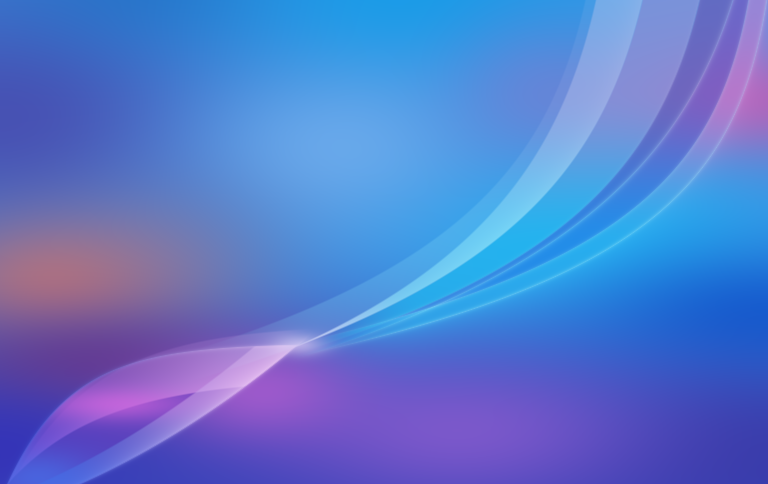
Give the GLSL for this background, as a Shadertoy shader.

```glsl
// Soft blue and violet backdrop crossed by translucent ribbons that twist at a bright node.

const float ASPECT = 1.59;
const vec2 NODE = vec2(0.39, 0.287);

// Blends an elliptical Gaussian glow over a colour.
vec3 glow(vec3 base, vec2 uv, vec2 centre, vec2 radius, vec3 tint, float strength) {
    vec2 q = (uv - centre) / radius;
    return mix(base, tint, strength * exp(-dot(q, q)));
}

// Signed distance to a curve that bends upward; positive on its right.
float sweep(vec2 uv, vec2 start, float reach, float rate) {
    float decay = reach * exp(-rate * (uv.y - start.y));
    float slope = rate * decay * ASPECT;
    return (uv.x - start.x - reach + decay) * ASPECT / sqrt(1.0 + slope * slope);
}

// Signed distance to a curve that levels off; positive above it.
float arch(vec2 uv, float startX, float height, float rate) {
    float decay = height * exp(-rate * (uv.x - startX));
    float slope = rate * decay / ASPECT;
    return (uv.y - height + decay) / sqrt(1.0 + slope * slope);
}

// Signed distance to a gently steepening diagonal; positive above it.
float diagonal(vec2 uv, float startX) {
    float s = uv.x - startX;
    float slope = (0.7 + 2.2 * s) / ASPECT;
    return (uv.y - 0.7 * s - 1.1 * s * s) / sqrt(1.0 + slope * slope);
}

// Smooth-edged region where both distances are positive.
float between(float a, float b) {
    float soft = 1.2 / iResolution.y;
    return smoothstep(-soft, soft, a) * smoothstep(-soft, soft, b);
}

float line(float d, float width) {
    return exp(-abs(d) / width);
}

vec3 backdrop(vec2 uv) {
    vec3 indigo = vec3(0.22, 0.26, 0.72), sky = vec3(0.23, 0.59, 0.90);
    vec3 c = mix(indigo, sky, smoothstep(0.12, 0.62, uv.y + 0.12 * uv.x));
    // Upper field
    c = glow(c, uv, vec2(0.02, 0.76), vec2(0.32, 0.30), vec3(0.28, 0.30, 0.69), 0.95);
    c = glow(c, uv, vec2(0.20, 1.03), vec2(0.20, 0.14), vec3(0.14, 0.42, 0.76), 0.75);
    c = glow(c, uv, vec2(0.55, 1.00), vec2(0.26, 0.20), vec3(0.08, 0.61, 0.91), 0.95);
    c = glow(c, uv, vec2(0.44, 0.69), vec2(0.20, 0.18), vec3(0.44, 0.68, 0.93), 0.85);
    c = glow(c, uv, vec2(0.70, 0.80), vec2(0.12, 0.16), vec3(0.42, 0.51, 0.84), 0.75);
    c = glow(c, uv, vec2(0.98, 0.79), vec2(0.17, 0.13), vec3(0.70, 0.38, 0.72), 0.95);
    // Right field
    c = glow(c, uv, vec2(0.80, 0.51), vec2(0.22, 0.15), vec3(0.13, 0.69, 0.94), 0.85);
    c = glow(c, uv, vec2(1.00, 0.35), vec2(0.25, 0.14), vec3(0.06, 0.33, 0.80), 0.85);
    c = glow(c, uv, vec2(0.98, 0.07), vec2(0.22, 0.17), vec3(0.21, 0.22, 0.65), 0.80);
    // Left field
    c = glow(c, uv, vec2(0.22, 0.47), vec2(0.15, 0.16), vec3(0.42, 0.48, 0.72), 0.70);
    c = glow(c, uv, vec2(0.07, 0.42), vec2(0.18, 0.14), vec3(0.71, 0.45, 0.49), 0.92);
    c = glow(c, uv, vec2(0.14, 0.25), vec2(0.22, 0.11), vec3(0.39, 0.21, 0.55), 0.85);
    c = glow(c, uv, vec2(0.00, 0.07), vec2(0.15, 0.11), vec3(0.20, 0.19, 0.72), 0.80);
    // Lower field
    c = glow(c, uv, vec2(0.60, 0.11), vec2(0.24, 0.15), vec3(0.51, 0.35, 0.80), 0.90);
    return glow(c, uv, vec2(0.34, 0.19), vec2(0.13, 0.10), vec3(0.66, 0.36, 0.81), 0.85);
}

// Ribbons fanning from the node to the upper right.
vec3 upperRibbons(vec3 c, vec2 uv) {
    float veil = sweep(uv, vec2(0.26, 0.28), 0.54, 3.7);
    float brightLeft = sweep(uv, NODE, 0.43, 3.2);
    float brightRight = sweep(uv, NODE, 0.49, 3.4);
    float foldLeft = sweep(uv, vec2(0.482, 0.322), 0.47, 3.6);
    float foldRight = sweep(uv, vec2(0.508, 0.328), 0.51, 3.1);
    float inner = sweep(uv, vec2(0.44, 0.31), 0.56, 4.5);
    float outer = sweep(uv, vec2(0.39, 0.265), 0.63, 4.6);
    float shown = smoothstep(0.37, 0.56, uv.x);
    float high = smoothstep(0.48, 0.82, uv.y);
    vec3 pale = mix(vec3(0.55, 0.90, 0.98), vec3(0.73, 0.77, 0.93), high);

    float veilMask = between(veil, -brightRight) * smoothstep(0.22, 0.42, uv.x);
    c = mix(c, pale, veilMask * mix(0.22, 0.12, high));
    c = mix(c, mix(vec3(0.13, 0.72, 0.94), vec3(0.56, 0.57, 0.84), high),
            0.75 * shown * between(brightRight, -foldLeft));
    c = mix(c, mix(vec3(0.16, 0.48, 0.88), vec3(0.41, 0.39, 0.74), high),
            0.85 * shown * between(foldLeft, -foldRight));
    c = mix(c, mix(vec3(0.13, 0.53, 0.91), vec3(0.46, 0.36, 0.76), high),
            0.80 * shown * between(foldRight, -inner));
    c = mix(c, mix(vec3(0.16, 0.70, 0.94), vec3(0.73, 0.50, 0.82), high),
            0.70 * shown * between(inner, -outer));

    // Bright ribbon, whitening towards the node
    vec3 nearNode = mix(vec3(0.90, 0.91, 1.0), pale, smoothstep(0.39, 0.54, uv.x));
    float sheen = 0.40 + 0.30 * line(brightRight, 0.035) * (1.0 - 0.5 * high);
    c = mix(c, nearNode, sheen * between(brightLeft, -brightRight));

    // Lit rims
    float rims = 0.35 * line(foldRight, 0.004) + 0.28 * line(inner, 0.003)
               + 0.15 * line(foldLeft, 0.003) + 0.50 * line(outer, 0.003);
    c = mix(c, pale, min(rims, 1.0) * shown);
    float halo = line(outer, 0.035) * between(outer, outer);
    return mix(c, mix(vec3(0.20, 0.74, 0.97), vec3(0.80, 0.50, 0.82), high), 0.45 * halo * shown);
}

// Twisted loop running from the node to the lower left corner.
vec3 lowerLoop(vec3 c, vec2 uv) {
    float veil = arch(uv, 0.015, 0.33, 9.0);
    float crest = arch(uv, 0.010, 0.29, 12.0);
    float hollow = arch(uv, 0.010, 0.22, 8.0);
    float keel = diagonal(uv, 0.104);
    float crease = diagonal(uv, 0.050);
    float shown = 1.0 - smoothstep(0.36, 0.41, uv.x);
    float along = smoothstep(0.02, 0.36, uv.x);
    vec3 pink = mix(vec3(0.60, 0.36, 0.88), vec3(0.90, 0.70, 0.93), along);
    vec3 edge = mix(vec3(0.30, 0.45, 0.92), vec3(0.95, 0.82, 0.97), along);

    c = mix(c, pink, 0.16 * shown * between(-veil, keel));
    c = mix(c, vec3(0.36, 0.24, 0.74), 0.65 * shown * between(-hollow, crease));
    float body = shown * between(-crest, keel);
    c = mix(c, pink, body * between(hollow, keel) * (0.28 + 0.32 * line(hollow, 0.04)));
    c = glow(c, uv, vec2(0.15, 0.165), vec2(0.10, 0.035), vec3(0.86, 0.40, 0.88), 0.65 * body);
    c = mix(c, edge, body * between(-crease, keel) * (0.28 + 0.35 * line(keel, 0.025)));
    c = glow(c, uv, vec2(0.05, 0.01), vec2(0.08, 0.06), vec3(0.27, 0.45, 0.92), 0.70 * body);
    float rims = 0.35 * line(crest, 0.003) + 0.45 * line(keel, 0.003) * between(uv.x - 0.09, 1.0);
    return mix(c, edge, rims * shown);
}

void mainImage(out vec4 fragColor, in vec2 fragCoord) {
    vec2 uv = fragCoord / iResolution.xy;
    vec3 c = lowerLoop(upperRibbons(backdrop(uv), uv), uv);
    c = glow(c, uv, NODE, vec2(0.035, 0.022), vec3(0.93, 0.88, 0.99), 0.55);
    fragColor = vec4(clamp(c, 0.0, 1.0), 1.0);
}
```
